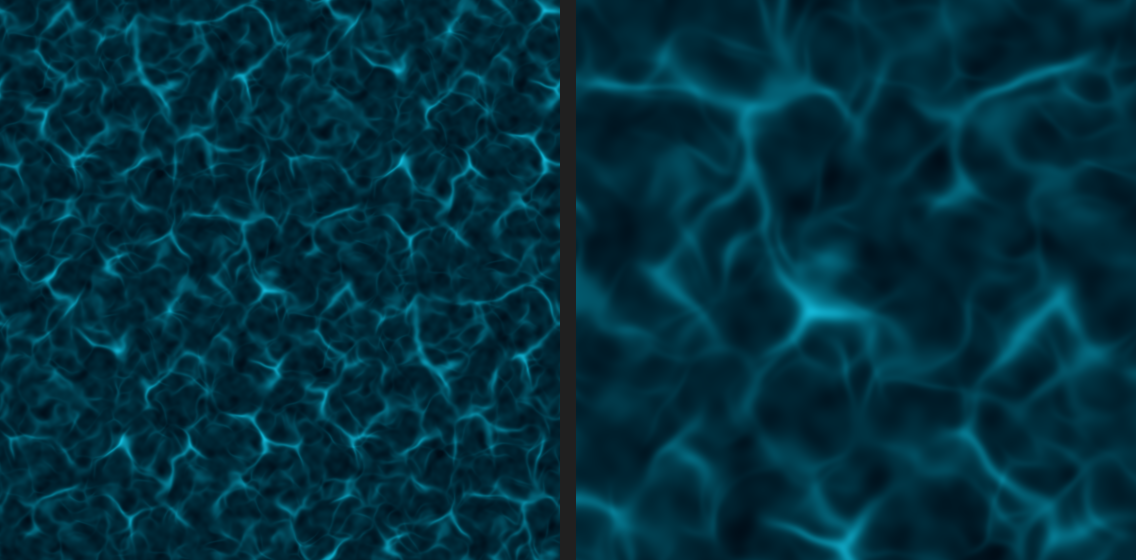
Left, the full canvas; right, a detail of the centre.
This texture is drawn by a Shadertoy shader. Its source:

```glsl
// Dark teal water caustics: soft glowing filaments over mottled depths, seamless.

vec2 hash2(vec2 cell, float seed) {
    vec3 q = fract((cell.xyx + seed) * vec3(0.1031, 0.1030, 0.0973));
    q += dot(q, q.yzx + 33.33);
    return fract((q.xx + q.yz) * q.zy);
}

// Slope contribution of one lattice corner, wrapped to the period.
float corner(vec2 cell, vec2 offset, float period, float seed) {
    float angle = 6.2832 * hash2(mod(cell, period), seed).x;
    return dot(vec2(cos(angle), sin(angle)), offset);
}

// Gradient noise that repeats over the unit square.
float noise(vec2 p, float period, float seed) {
    p *= period;
    vec2 i = floor(p), f = p - i;
    vec2 u = f * f * f * (f * (f * 6.0 - 15.0) + 10.0);
    vec2 e = vec2(1, 0);
    return mix(mix(corner(i, f, period, seed),
                   corner(i + e.xy, f - e.xy, period, seed), u.x),
               mix(corner(i + e.yx, f - e.yx, period, seed),
                   corner(i + e.xx, f - e.xx, period, seed), u.x), u.y);
}

vec2 warp(vec2 p, float period, float seed) {
    return vec2(noise(p, period, seed), noise(p, period, seed + 5.7));
}

// Smooth cell borders: 0 inside a cell, 0.5 on an edge, 0.67 at a junction.
float web(vec2 p, float period, float sharpness, float seed) {
    p *= period;
    vec2 i = floor(p), f = p - i;
    float sum = 0.0, sumOfSquares = 0.0;
    for (int y = -1; y <= 1; y++)
    for (int x = -1; x <= 1; x++) {
        vec2 cell = vec2(x, y);
        vec2 site = cell + 0.08 + 0.84 * hash2(mod(i + cell, period), seed);
        float weight = exp(-sharpness * distance(site, f));
        sum += weight;
        sumOfSquares += weight * weight;
    }
    return 1.0 - sumOfSquares / (sum * sum);
}

// Lets filaments fade in and out along their length.
float fade(vec2 p, float period, float seed) {
    return smoothstep(-0.35, 0.45, noise(p, period, seed));
}

void mainImage(out vec4 fragColor, in vec2 fragCoord) {
    vec2 uv = fragCoord / iResolution.xy;

    // Diagonal unit tile: the pattern repeats by half a canvas along both diagonals.
    vec2 p = vec2(uv.x + uv.y, uv.x - uv.y);
    vec2 bent = p + 0.05 * warp(p, 5.0, 11.3) + 0.026 * warp(p, 13.0, 23.9);
    bent += 0.008 * warp(p, 30.0, 29.3);
    vec2 curled = bent + 0.022 * warp(p, 17.0, 37.1);

    // Main, secondary and faint filaments
    float strong = web(bent, 7.0, 21.0, 3.1);
    float second = web(curled, 12.0, 14.0, 47.7);
    float faint = web(curled, 20.0, 10.0, 71.3);
    float light = 0.126;
    light += 0.41 * (strong + strong * strong) * fade(p, 11.0, 59.2);
    light += 0.27 * second * fade(p, 13.0, 83.6);
    light += 0.16 * faint * fade(p, 15.0, 97.4);

    // Mottling and dark pockets
    light += 0.03 * noise(p, 12.0, 113.8) + 0.07 * noise(p, 27.0, 131.5);
    light += 0.05 * noise(p, 46.0, 167.3);
    light -= 0.06 * smoothstep(0.2, 0.6, noise(p, 19.0, 149.9));
    light = max(light, 0.05);

    vec3 teal = vec3(0.22 * light * light * light, light, 1.12 * light + 0.036);
    fragColor = vec4(teal, 1.0);
}
```
